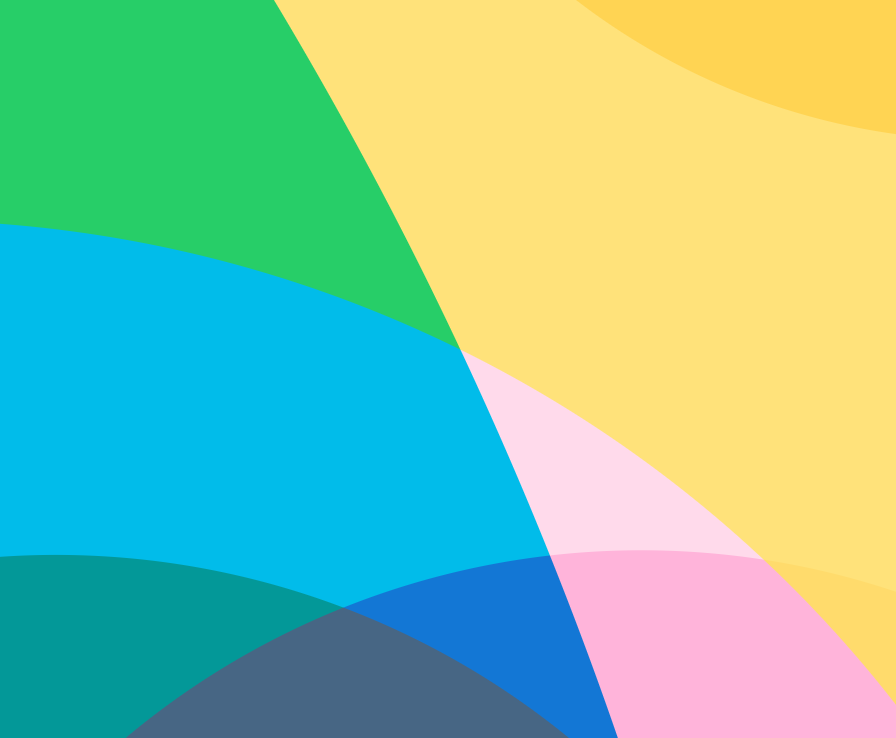
A WebGL 2 fragment shader for this background:

```glsl
#version 300 es
precision highp float;

uniform vec2 u_resolution;
out vec4 fragColor;

// Antialiased coverage of a disc, in units of the canvas height
float disc(vec2 p, vec2 center, float radius) {
    return clamp(0.5 - (length(p - center) - radius) * u_resolution.y, 0.0, 1.0);
}

void main() {
    vec2 p = gl_FragCoord.xy / u_resolution.y;

    // Overlapping discs
    float leftSweep = disc(p, vec2(-4.1493, -1.7153), 5.2733);
    float hill = disc(p, vec2(-0.1281, -0.9984), 1.7);
    float leftMound = disc(p, vec2(0.0758, -0.85), 1.0981);
    float rightMound = disc(p, vec2(0.8689, -0.8325), 1.0869);
    float sun = disc(p, vec2(1.3397, 1.7259), 0.9163);

    // Right side: yellow sky and pink hill
    vec3 sky = mix(vec3(1.0, 0.886, 0.478), vec3(1.0, 0.831, 0.325), sun);
    sky = mix(sky, vec3(1.0, 0.859, 0.424), rightMound);
    vec3 pink = mix(vec3(1.0, 0.855, 0.922), vec3(1.0, 0.706, 0.855), rightMound);
    vec3 rightSide = mix(sky, pink, hill);

    // Left side: green field and blue hill with darker overlaps
    vec3 blue = mix(vec3(0.004, 0.737, 0.918), vec3(0.075, 0.467, 0.835), rightMound);
    vec3 shade = mix(vec3(0.012, 0.596, 0.596), vec3(0.278, 0.4, 0.518), rightMound);
    vec3 leftSide = mix(vec3(0.153, 0.808, 0.408), mix(blue, shade, leftMound), hill);

    fragColor = vec4(mix(rightSide, leftSide, leftSweep), 1.0);
}
```
